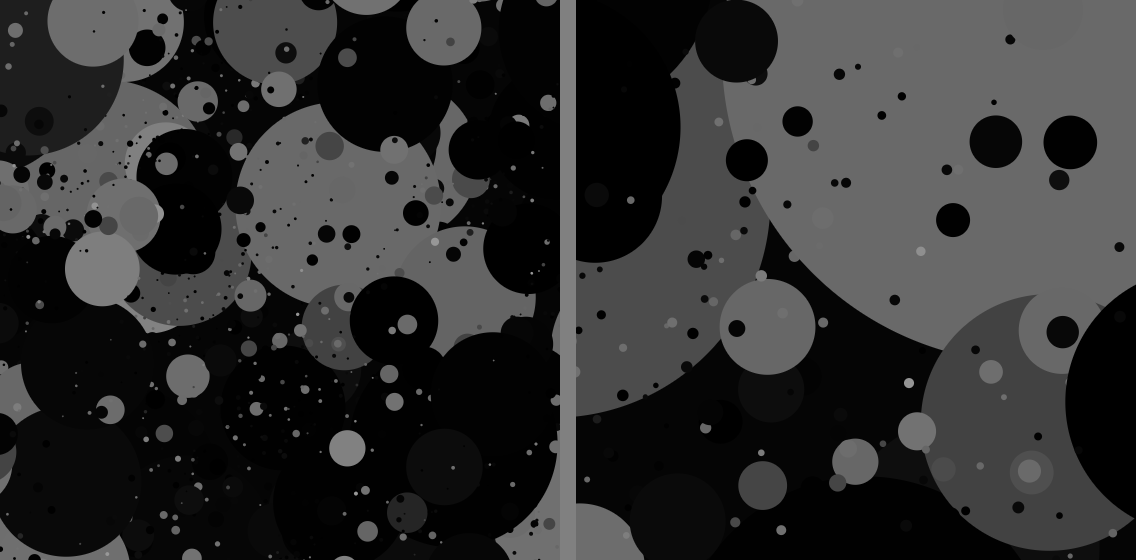
Left: the whole. Right: its middle third, enlarged.
Give the GLSL for this background, as a Shadertoy shader.

```glsl
// Overlapping flat grey and near-black discs, from large plates down to specks.
// Several passes each paint jittered-grid layers from coarse to fine, with
// sparser cells at finer scales, so that later discs cover earlier ones.

const int PASSES = 5;
const int LEVELS = 6;
const float COARSE_CELL = 0.42;  // cell width of the largest discs
const float CELL_RATIO = 0.45;   // cell shrink from one level to the next
const float FILL = 0.92;         // share of occupied cells at the coarse level
const float FILL_RATIO = 0.35;   // thinning from one level to the next
const float BACKGROUND = 0.02;

float hash(vec2 cell, float seed) {
    return fract(sin(dot(vec3(cell, seed), vec3(127.1, 311.7, 74.7))) * 43758.5453);
}

// Evenly spread value per cell, which keeps the shares of the tones steady
float spreadValue(vec2 cell, float layer) {
    return fract(dot(cell, vec2(0.7549, 0.5698)) + layer * 0.618);
}

// Maps a share in 0..1 to a grey tone, with a slight variation
float discTone(float share, float variation) {
    float shift = variation - 0.5;
    if (share < 0.57) return 0.055 * variation * variation;
    if (share < 0.59) return 0.14 + 0.06 * shift;
    if (share < 0.67) return 0.28 + 0.06 * shift;
    if (share < 0.94) return 0.42 + 0.06 * shift;
    if (share < 0.98) return 0.49 + 0.04 * shift;
    return 0.58 + 0.05 * shift;
}

float discCoverage(vec2 offset, float radius, float pixel) {
    return clamp((radius - length(offset)) / pixel + 0.5, 0.0, 1.0);
}

// Paints one grid layer of discs over the given tone
float paintLayer(float tone, vec2 p, float cellSize, float fill, float layer, float pixel) {
    float seed = layer * 5.0;
    vec2 shift = vec2(hash(vec2(3.0, 8.0), seed), hash(vec2(9.0, 2.0), seed));
    vec2 q = p / cellSize + shift;
    vec2 corner = floor(q - 0.5);

    // Radii stay below half a cell, so four cells are enough
    for (int y = 0; y < 2; y++) {
        for (int x = 0; x < 2; x++) {
            vec2 cell = corner + vec2(x, y);
            if (hash(cell, seed) > fill) continue;
            vec2 center = cell + vec2(hash(cell, seed + 1.0), hash(cell, seed + 2.0));
            float radius = mix(0.18, 0.46, hash(cell, seed + 3.0));
            float discGrey = discTone(spreadValue(cell, layer), hash(cell, seed + 4.0));
            float coverage = discCoverage(q - center, radius, pixel / cellSize);
            tone = mix(tone, discGrey, coverage);
        }
    }
    return tone;
}

void mainImage(out vec4 fragColor, in vec2 fragCoord) {
    vec2 p = fragCoord / iResolution.y;
    float pixel = 1.0 / iResolution.y;
    float tone = BACKGROUND;

    for (int i = 0; i < PASSES; i++) {
        float cellSize = COARSE_CELL;
        float fill = FILL;
        for (int j = 0; j < LEVELS; j++) {
            float layer = float(i * LEVELS + j) + 1.0;
            tone = paintLayer(tone, p, cellSize, fill, layer, pixel);
            cellSize *= CELL_RATIO;
            fill *= FILL_RATIO;
        }
    }
    fragColor = vec4(vec3(tone), 1.0);
}
```
